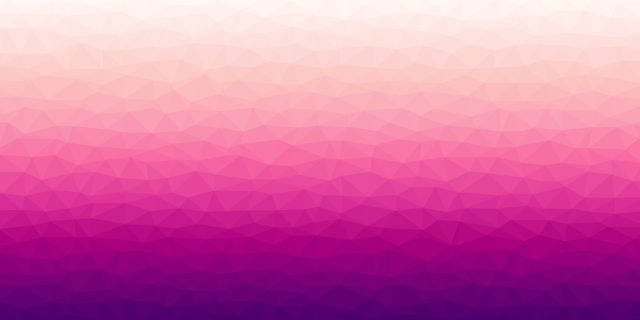
A Shadertoy shader for this background:

```glsl
// Low-poly mesh of flat triangles, shading from cream through pink down to deep purple

const vec2 CELL = vec2(0.077, 0.05); // mesh spacing, in canvas heights

const vec3 RAMP[9] = vec3[9](
    vec3(0.286, 0.000, 0.416), vec3(0.478, 0.004, 0.467), vec3(0.682, 0.004, 0.494),
    vec3(0.867, 0.204, 0.592), vec3(0.969, 0.408, 0.631), vec3(0.980, 0.624, 0.710),
    vec3(0.988, 0.773, 0.753), vec3(0.992, 0.878, 0.867), vec3(1.000, 0.969, 0.953));

float hash(vec2 p) {
    return fract(sin(dot(p, vec2(127.1, 311.7))) * 43758.5453);
}

// Jittered grid point, in canvas heights
vec2 meshPoint(vec2 id) {
    vec2 jitter = vec2(hash(id), hash(id + 57.3)) - 0.5;
    return (id + 0.76 * jitter) * CELL;
}

vec3 rampColor(float height) {
    float t = clamp(height, 0.0, 1.0) * 8.0;
    int i = min(int(t), 7);
    return mix(RAMP[i], RAMP[i + 1], t - float(i));
}

float cross2(vec2 a, vec2 b) {
    return a.x * b.y - a.y * b.x;
}

// Signed distance to the line a-b, positive on its left
float leftOf(vec2 p, vec2 a, vec2 b) {
    return cross2(b - a, p - a) / max(length(b - a), 1e-5);
}

// Flat triangle colour in rgb, antialiased coverage in w
vec4 facet(vec2 p, vec2 a, vec2 b, vec2 c, float pixel) {
    float inside = min(leftOf(p, a, b), min(leftOf(p, b, c), leftOf(p, c, a)));
    float cover = clamp(inside / pixel + 0.5, 0.0, 1.0);
    return vec4(rampColor((a.y + b.y + c.y) / 3.0) * cover, cover);
}

// Delaunay test: true when the diagonal a-c should split the quad
bool splitAC(vec2 a, vec2 b, vec2 c, vec2 d) {
    float sinB = cross2(c - b, a - b), cosB = dot(c - b, a - b);
    float sinD = cross2(a - d, c - d), cosD = dot(a - d, c - d);
    return sinB * cosD + cosB * sinD > 0.0;
}

void mainImage(out vec4 fragColor, in vec2 fragCoord) {
    vec2 p = fragCoord / iResolution.y;
    float pixel = 1.0 / iResolution.y;
    vec2 home = floor(p / CELL);
    vec4 sum = vec4(0.0);

    // Gather the facets of the surrounding quads
    for (int y = -1; y <= 1; y++) {
        for (int x = -1; x <= 1; x++) {
            vec2 id = home + vec2(x, y);
            vec2 a = meshPoint(id);
            vec2 b = meshPoint(id + vec2(1, 0));
            vec2 c = meshPoint(id + vec2(1, 1));
            vec2 d = meshPoint(id + vec2(0, 1));
            if (splitAC(a, b, c, d)) {
                sum += facet(p, a, b, c, pixel) + facet(p, a, c, d, pixel);
            } else {
                sum += facet(p, a, b, d, pixel) + facet(p, b, c, d, pixel);
            }
        }
    }

    vec3 color = sum.w > 0.01 ? sum.rgb / sum.w : rampColor(p.y);
    fragColor = vec4(color, 1.0);
}
```
